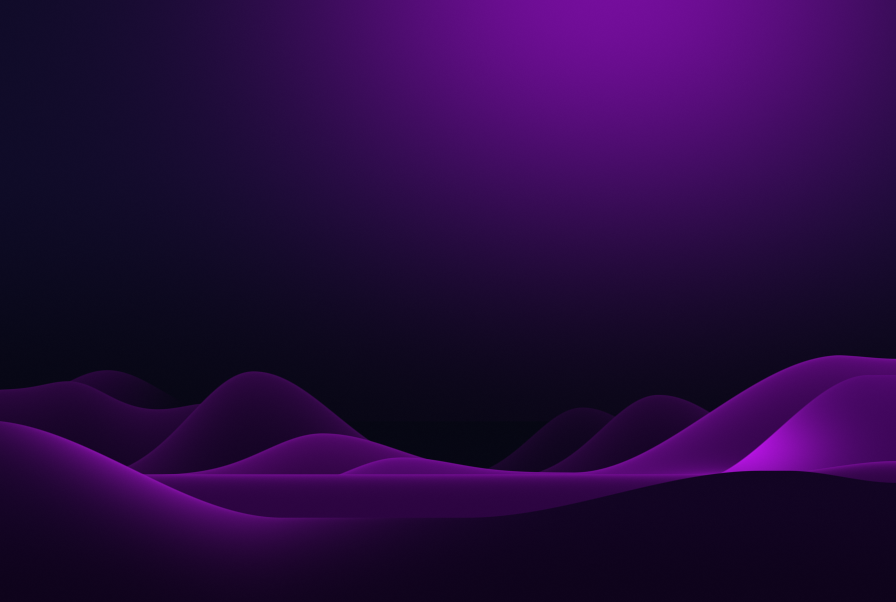
Write a WebGL 2 fragment shader that draws this background.

```glsl
#version 300 es
precision highp float;
// Violet night glow above softly lit, overlapping silk dunes.

uniform vec2 u_resolution;
out vec4 fragColor;

const vec3 NIGHT = vec3(0.025, 0.027, 0.075);
const vec3 INDIGO = vec3(0.030, 0.018, 0.075);
const vec3 VIOLET = vec3(0.405, 0.008, 0.465);
const vec3 SHADOW = vec3(0.065, 0.015, 0.125);
const vec3 PLUM = vec3(0.19, 0.02, 0.28);
const vec3 ORCHID = vec3(0.42, 0.05, 0.48);
const vec3 MAGENTA = vec3(0.68, 0.07, 0.78);
const vec2 GLOW_CENTRE = vec2(0.68, 1.04);
const vec2 GLOW_SIZE = vec2(0.355, 0.41);
const float RIM_WIDTH = 0.0035;
const float GRAIN = 0.006;

float hash(vec2 p) {
  return fract(sin(dot(p, vec2(127.1, 311.7))) * 43758.5453);
}

float gauss(float t) {
  return exp(-t * t);
}

// Bell with separate widths to the left and right of its peak.
float bump(float x, float peak, float left, float right) {
  return gauss((x - peak) / (x < peak ? left : right));
}

vec3 sky(vec2 p) {
  vec2 d = (p - GLOW_CENTRE) / GLOW_SIZE;
  return NIGHT + INDIGO * smoothstep(0.28, 0.75, p.y) + VIOLET * exp(-dot(d, d));
}

// Crest heights, from the farthest layer to the nearest.
float farLeftCrest(float x) { return 0.30 + 0.085 * bump(x, 0.12, 0.085, 0.085); }

float leftRidgeCrest(float x) {
  return mix(0.352, 0.2, smoothstep(0.0, 0.5, x)) + 0.025 * bump(x, 0.085, 0.045, 0.045)
       + 0.05 * bump(x, 0.25, 0.06, 0.06);
}

float leftHillCrest(float x) { return 0.2 + 0.183 * bump(x, 0.283, 0.10, 0.13); }

float farRightCrest(float x) { return 0.2 + 0.123 * bump(x, 0.65, 0.08, 0.10); }

float rightHillCrest(float x) { return 0.2 + 0.144 * bump(x, 0.735, 0.09, 0.12); }

float middleCrest(float x) { return 0.21 + 0.07 * bump(x, 0.36, 0.09, 0.12); }

float sweepCrest(float x) {
  return 0.14 + 0.075 * smoothstep(0.20, 0.44, x) + 0.025 * bump(x, 0.45, 0.07, 0.08)
       + 0.195 * smoothstep(0.64, 0.94, x) - 0.006 * smoothstep(0.93, 1.0, x);
}

float foldCrest(float x) { return 0.2 + 0.177 * smoothstep(0.77, 0.97, x); }

float hemCrest(float x) { return 0.212 + 0.022 * smoothstep(0.85, 1.0, x); }

float frontCrest(float x) {
  return 0.302 - 0.162 * smoothstep(-0.02, 0.315, x) + 0.078 * smoothstep(0.52, 0.85, x)
       - 0.02 * smoothstep(0.88, 1.0, x);
}

// Body colour with a soft glow under the crest and a thin lit rim.
vec3 layer(vec3 under, float depth, vec3 body, vec3 glow, float falloff, float rim) {
  float edge = 0.7 * fwidth(depth);
  float d = max(depth, 0.0);
  vec3 lit = body + glow * (exp(-d / falloff) + rim * exp(-d / RIM_WIDTH));
  return mix(under, lit, smoothstep(-edge, edge, depth));
}

void main() {
  vec2 p = gl_FragCoord.xy / u_resolution;
  float x = p.x;
  float y = p.y;
  vec3 color = sky(p);

  // Dim distant hills
  float leftFade = 1.0 - smoothstep(0.10, 0.22, x);
  color = layer(color, farLeftCrest(x) - y, mix(NIGHT, SHADOW, leftFade), ORCHID * 0.22 * leftFade, 0.04, 0.2);
  color = layer(color, leftRidgeCrest(x) - y, SHADOW, ORCHID * 0.28 * (1.0 - smoothstep(0.15, 0.4, x)), 0.06, 0.35);
  color = layer(color, leftHillCrest(x) - y, SHADOW, ORCHID * 0.32, 0.07, 0.45);
  color = layer(color, farRightCrest(x) - y, mix(NIGHT, SHADOW, 0.6), ORCHID * 0.14, 0.04, 0.2);
  color = layer(color, rightHillCrest(x) - y, SHADOW, ORCHID * 0.24, 0.06, 0.4);

  // Middle dune and the long sweep rising to the right
  color = layer(color, middleCrest(x) - y, PLUM * 0.8, ORCHID * 0.42, 0.05, 0.6);
  color = layer(color, sweepCrest(x) - y, PLUM, ORCHID * 0.42, 0.05, 0.65);

  // Light gathered along the lower edge of the sweep
  float aboveFront = max(y - frontCrest(x), 0.0);
  float seam = bump(x, 0.74, 0.15, 0.09) * step(y, sweepCrest(x));
  color += MAGENTA * seam * (0.35 * exp(-aboveFront / 0.018) + 0.25 * exp(-aboveFront / 0.004));

  // Bright fold and its dark hem
  float hotspot = gauss((x - 0.835) / 0.09) * gauss((y - 0.25) / 0.075);
  color = layer(color, foldCrest(x) - y, PLUM * 1.15 + MAGENTA * 0.55 * hotspot, ORCHID * 0.25, 0.05, 0.35);
  color = layer(color, hemCrest(x) - y, PLUM * 0.9, ORCHID * 0.5, 0.012, 0.4);

  // Front dune, lit along its left shoulder
  float shoulder = bump(x, 0.14, 0.17, 0.23);
  vec3 frontBody = SHADOW * mix(0.85, 1.1, smoothstep(0.0, 0.2, y));
  color = layer(color, frontCrest(x) - y, frontBody, MAGENTA * 0.58 * shoulder, 0.055, 0.3);

  color += GRAIN * (hash(p) - 0.5);
  fragColor = vec4(color, 1.0);
}
```
